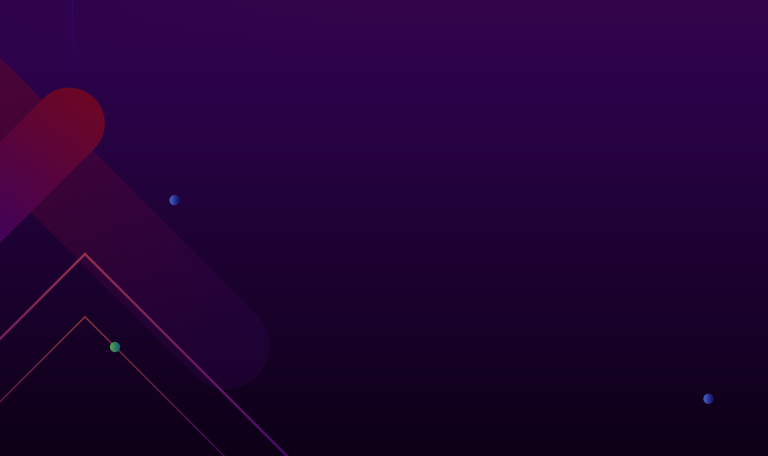
This background is drawn by a WebGL 1 fragment shader. Its source:

```glsl
precision highp float;
uniform vec2 u_resolution;

// Antialiased coverage of a signed distance given in canvas heights
float cover(float dist) {
  return clamp(0.5 - dist * u_resolution.y, 0.0, 1.0);
}

// Rounded bar reaching endlessly from its cap along dir
float barDistance(vec2 p, vec2 cap, vec2 dir, float radius) {
  vec2 q = p - cap;
  return length(q - dir * max(dot(q, dir), 0.0)) - radius;
}

// Right-angled roof line
float chevronDistance(vec2 p, vec2 apex, float halfWidth) {
  return abs(apex.y - p.y - abs(p.x - apex.x)) * 0.7071 - halfWidth;
}

// Small disc shaded from left to right
vec3 addDot(vec3 color, vec2 p, vec2 center, vec3 left, vec3 right) {
  vec2 q = p - center;
  vec3 shade = mix(left, right, smoothstep(-0.011, 0.011, q.x));
  return mix(color, shade, cover(length(q) - 0.0112));
}

void main() {
  vec2 p = gl_FragCoord.xy / u_resolution.y;

  // Night gradient with a warmer top right
  vec3 color = mix(vec3(0.05, 0.0, 0.085), vec3(0.175, 0.01, 0.30), min(p.y / 0.87, 1.0));
  float warmth = smoothstep(0.84, 1.0, p.y) * smoothstep(-0.3, 0.9, p.x);
  color = mix(color, vec3(0.20, 0.015, 0.29), warmth);

  // Faint hanging line
  float hang = cover(abs(p.x - 0.159) - 0.0016) * smoothstep(0.83, 1.0, p.y);
  color = mix(color, vec3(0.20, 0.03, 0.44), 0.7 * hang);

  // Translucent bar falling to the right
  vec2 dimCap = vec2(0.4956, 0.2424);
  vec2 dimDir = vec2(-0.7071, 0.7071);
  float along = clamp(dot(p - dimCap, dimDir) / 0.7, 0.0, 1.0);
  vec3 dimColor = mix(vec3(0.25, 0.02, 0.42), vec3(0.48, 0.03, 0.08), along);
  float dimBar = cover(barDistance(p, dimCap, dimDir, 0.096));
  color = mix(color, dimColor, dimBar * mix(0.2, 0.36, along));

  // Red bar rising to the right
  vec2 redCap = vec2(0.1513, 0.7293);
  float heat = clamp((dot(p - redCap, vec2(1.0, 1.4)) + 0.5) / 0.6, 0.0, 1.0);
  vec3 redColor = mix(vec3(0.26, 0.01, 0.34), vec3(0.42, 0.025, 0.15), heat);
  color = mix(color, redColor, cover(barDistance(p, redCap, vec2(-0.7071), 0.0785)));

  // Two nested chevrons, cooling toward the bottom
  vec3 outerColor = mix(vec3(0.28, 0.03, 0.42), vec3(0.56, 0.18, 0.29), clamp(p.y / 0.443, 0.0, 1.0));
  color = mix(color, outerColor, cover(chevronDistance(p, vec2(0.1864, 0.443), 0.0026)));
  vec3 innerColor = mix(vec3(0.25, 0.03, 0.32), vec3(0.54, 0.19, 0.23), clamp(p.y / 0.305, 0.0, 1.0));
  color = mix(color, innerColor, cover(chevronDistance(p, vec2(0.1864, 0.3055), 0.0016)));

  // Blue and green dots
  vec3 blue = vec3(0.25, 0.35, 0.75);
  vec3 navy = vec3(0.09, 0.09, 0.42);
  color = addDot(color, p, vec2(0.3827, 0.561), blue, navy);
  color = addDot(color, p, vec2(1.5537, 0.1255), blue, navy);
  color = addDot(color, p, vec2(0.2522, 0.239), vec3(0.32, 0.62, 0.30), vec3(0.08, 0.38, 0.46));

  gl_FragColor = vec4(color, 1.0);
}
```
